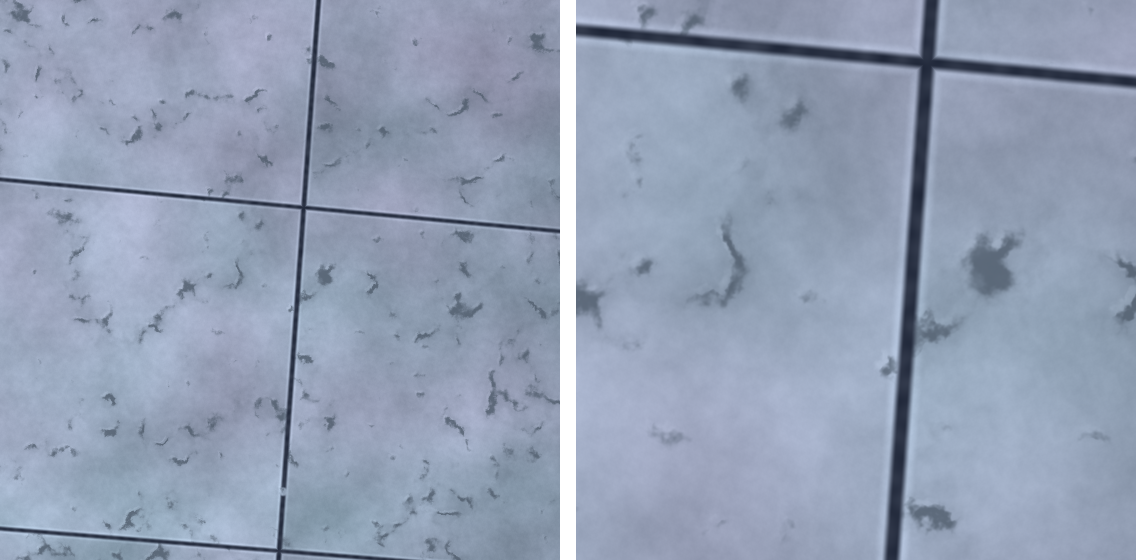
Left, the full canvas; right, a detail of the centre.
This texture is drawn by a Shadertoy shader. Its source:

```glsl
#define TILE_SIZE vec2(0.640, 0.6237)
#define GRID_CORNER vec2(0.4974, 0.6797)
#define GRID_SKEW vec2(0.0715, 0.0928)
#define JOINT_HALF vec2(0.0042, 0.0034)
#define CHIP_POS vec2(0.506, 0.122)
#define STONE_DARK vec3(0.490, 0.535, 0.610)
#define STONE_LIGHT vec3(0.715, 0.760, 0.865)
#define VEIN_COLOR vec3(0.31, 0.36, 0.42)
#define GROUT_COLOR vec3(0.16, 0.19, 0.26)
#define CLOUD_SCALE 4.2
#define CHAIN_SCALE 4.0
#define FLECK_SCALE 17.0

vec2 randomGradient(vec2 cell) {
    float h = fract(sin(dot(cell, vec2(127.1, 311.7))) * 43758.5);
    return vec2(cos(6.2832 * h), sin(6.2832 * h));
}

float gradientNoise(vec2 p) {
    vec2 i = floor(p), f = p - i;
    vec2 u = f * f * f * (f * (f * 6.0 - 15.0) + 10.0);
    vec2 e = vec2(1.0, 0.0);
    float a = dot(randomGradient(i), f);
    float b = dot(randomGradient(i + e.xy), f - e.xy);
    float c = dot(randomGradient(i + e.yx), f - e.yx);
    float d = dot(randomGradient(i + e.xx), f - e.xx);
    return mix(mix(a, b, u.x), mix(c, d, u.x), u.y);
}

float cloudNoise(vec2 p, float gain) {
    float sum = 0.0, amp = 1.0;
    for (int k = 0; k < 5; k++) {
        sum += amp * gradientNoise(p);
        p = mat2(1.6, 1.2, -1.2, 1.6) * p + 3.7;
        amp *= gain;
    }
    return sum;
}

// Mottled stone, lit brighter towards the lower left
vec3 stone(vec2 uv, vec2 q) {
    float tone = 0.45 + 0.50 * cloudNoise(q * CLOUD_SCALE, 0.58);
    tone += 0.42 * (0.5 - uv.x) + 0.10 * (0.5 - uv.y);
    vec3 color = mix(STONE_DARK, STONE_LIGHT, clamp(tone, 0.0, 1.1));
    float warmth = gradientNoise(q * 5.0 + 9.0) + 0.8 * (uv.y - 0.55);
    color += vec3(0.032, -0.012, 0.006) * warmth;
    return color + 0.022 * cloudNoise(q * 70.0, 0.7);
}

// Ragged flecks strung along faint chains: x is the fleck, y its stain
vec2 veins(vec2 q) {
    vec2 warp = vec2(cloudNoise(q * 26.0, 0.6), cloudNoise(q * 26.0 + 7.3, 0.6));
    vec2 w = q + 0.014 * warp;
    float path = abs(gradientNoise(w * CHAIN_SCALE + 1.7));
    float chain = 1.0 - smoothstep(0.02, 0.20, path);
    float ridge = abs(gradientNoise(w * FLECK_SCALE));
    float breaks = cloudNoise(q * 23.0 + 4.1, 0.5) + 0.45 * chain;
    float fleck = 1.0 - smoothstep(0.02, 0.12, ridge);
    float stain = exp(-5.0 * ridge) * chain;
    return vec2(fleck * smoothstep(0.36, 0.72, breaks),
                stain * smoothstep(0.10, 0.60, breaks));
}

void mainImage(out vec4 fragColor, in vec2 fragCoord) {
    vec2 uv = fragCoord / iResolution.xy;
    float pixel = 1.0 / iResolution.y;

    // Tilted tile grid, its rows converging slightly to the right
    vec2 size = TILE_SIZE - vec2(0.0, 0.0128 * uv.x);
    vec2 grid = (uv - GRID_CORNER + GRID_SKEW * vec2(-uv.y, uv.x)) / size;
    vec2 tile = floor(grid);
    vec2 q = uv + tile * vec2(7.31, 5.17) + 11.0;

    // Stone face with relief-like pale edges beside the flecks
    vec3 color = stone(uv, q);
    vec2 vein = veins(q);
    float rim = max(veins(q + vec2(0.004, -0.004)).x - vein.x, 0.0);
    color += 0.05 * rim;
    color = mix(color, VEIN_COLOR, 0.30 * vein.y);
    color = mix(color, VEIN_COLOR, 0.75 * vein.x);

    // Dark joints between pale tile edges
    vec2 edge = abs(grid - round(grid)) * size - JOINT_HALF;
    float joint = min(edge.x, edge.y);
    float soft = 0.0020 + 0.5 * pixel;
    float halo = 1.0 - smoothstep(0.002, 0.007, joint);
    color += vec3(0.065, 0.070, 0.075) * halo;
    float grout = 1.0 - smoothstep(-soft, soft, joint);
    float chip = 1.0 - smoothstep(0.005, 0.010, length(uv - CHIP_POS));
    vec3 groutColor = GROUT_COLOR + 0.08 * gradientNoise(uv * 90.0);
    color = mix(color, groutColor, grout * (1.0 - 0.85 * chip));

    fragColor = vec4(clamp(color, 0.0, 1.0), 1.0);
}
```
